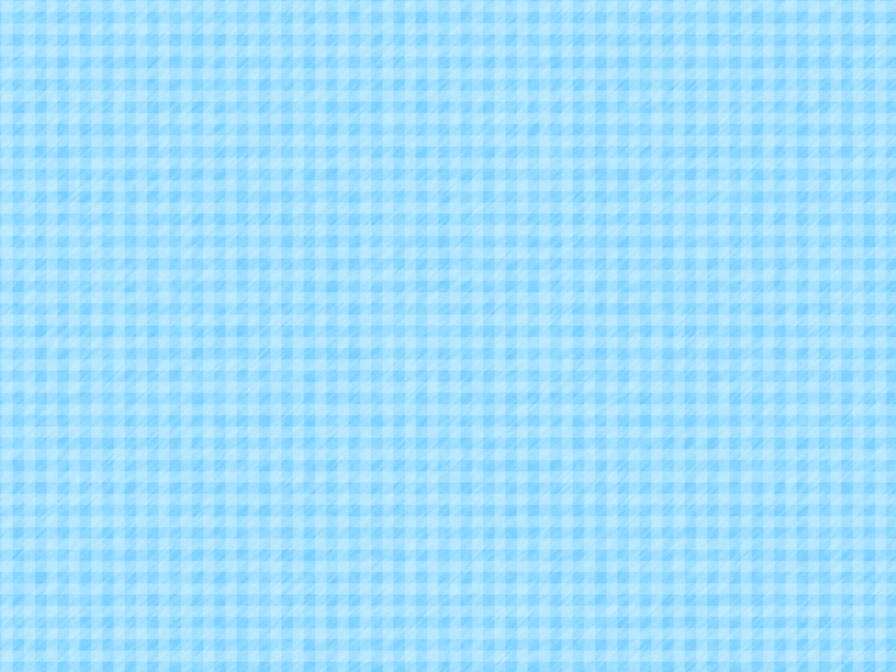
Write a WebGL 1 fragment shader that draws this pattern.

```glsl
precision highp float;
// Pale blue gingham cloth with a diagonal brushed twill grain, tiling on all sides.

uniform vec2 u_resolution;

#define CHECKS vec2(40.0, 30.0)    // repeats across and down
#define BAND_CENTER vec2(0.82, 0.21) // middle of the dark bands in a repeat
#define BAND_WIDTH 0.51            // dark share of a repeat
#define EDGE_SOFTNESS 0.05
#define LIGHT vec3(0.722, 0.912, 1.0)
#define DEEP vec3(0.490, 0.820, 1.0)
#define SINGLE_TONE 0.35           // one band
#define CROSSED_TONE 0.80          // two bands crossing
#define STREAKS vec2(6.0, 2.0)     // twill streaks per check, across and along
#define STREAK_AMOUNT 0.52
#define GRAIN_AMOUNT 0.22
#define CHECK_AMOUNT 0.09          // tone change from check to check

float hash(vec2 p) {
  return fract(sin(dot(p, vec2(127.1, 311.7))) * 43758.5453);
}

// Wraps a lattice point; the skew slides columns when a row wraps.
vec2 wrapPoint(vec2 id, vec2 period, float skew) {
  float turns = floor((id.y + 0.5) / period.y);
  id.y -= turns * period.y;
  id.x = mod(id.x + turns * skew + 0.5, period.x) - 0.5;
  return floor(id + 0.5);
}

float wrappedNoise(vec2 p, vec2 period, float skew) {
  vec2 id = floor(p);
  vec2 f = fract(p);
  f = f * f * (3.0 - 2.0 * f);
  float a = hash(wrapPoint(id, period, skew));
  float b = hash(wrapPoint(id + vec2(1.0, 0.0), period, skew));
  float c = hash(wrapPoint(id + vec2(0.0, 1.0), period, skew));
  float d = hash(wrapPoint(id + vec2(1.0, 1.0), period, skew));
  return mix(mix(a, b, f.x), mix(c, d, f.x), f.y);
}

// Coverage of the vertical (x) and horizontal (y) dark bands.
vec2 bands(vec2 p, vec2 pixel) {
  vec2 fromCenter = abs(fract(p - BAND_CENTER + 0.5) - 0.5);
  vec2 soft = max(pixel * 0.6, vec2(EDGE_SOFTNESS));
  return 1.0 - smoothstep(0.5 * BAND_WIDTH - soft, 0.5 * BAND_WIDTH + soft, fromCenter);
}

void main() {
  vec2 p = gl_FragCoord.xy / u_resolution * CHECKS;
  vec2 pixel = CHECKS / u_resolution;

  // Woven checks
  vec2 band = bands(p, pixel);
  float crossed = band.x * band.y;
  float tone = SINGLE_TONE * (band.x + band.y)
             + (CROSSED_TONE - 2.0 * SINGLE_TONE) * crossed;

  // Streaks rising to the right, and a finer grain
  vec2 twill = vec2(p.x - p.y, p.y) * STREAKS;
  float streak = wrappedNoise(twill, CHECKS * STREAKS, CHECKS.y * STREAKS.x) - 0.5;
  float grain = wrappedNoise(p * 8.0, CHECKS * 8.0, 0.0) - 0.5;

  // Slight dye differences between checks
  vec2 checkId = mod(floor(p - BAND_CENTER + 0.5), CHECKS);
  float dye = (hash(checkId + 7.0) - 0.5) * crossed;

  float strength = mix(0.55, 1.0, 0.5 * (band.x + band.y));
  tone += strength * (STREAK_AMOUNT * streak + GRAIN_AMOUNT * grain) + CHECK_AMOUNT * dye;

  gl_FragColor = vec4(mix(LIGHT, DEEP, clamp(tone, -0.15, 1.2)), 1.0);
}
```
